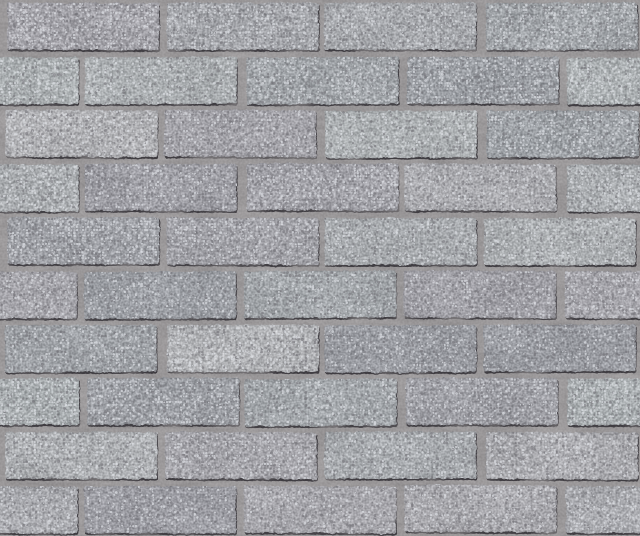
Write a Shadertoy shader that draws this texture.

```glsl
// Grey concrete bricks in running bond: four across, ten courses down.
// Each brick is a rounded box with noise-worn edges, a speckled grainy face
// and a thin broken shadow where it overhangs the recessed mortar.

vec2 hash2(vec2 p) {
    vec3 q = fract(p.xyx * vec3(0.1031, 0.1030, 0.0973));
    q += dot(q, q.yzx + 33.33);
    return fract((q.xx + q.yz) * q.zy);
}

// Gradient noise, roughly -0.7 to 0.7
float corner(vec2 cell, vec2 offset) {
    float angle = 6.2832 * hash2(cell).x;
    return dot(vec2(cos(angle), sin(angle)), offset);
}

float gradientNoise(vec2 p) {
    vec2 i = floor(p), f = p - i;
    vec2 u = f * f * f * (f * (f * 6.0 - 15.0) + 10.0);
    vec2 e = vec2(0, 1);
    return mix(mix(corner(i, f), corner(i + e.yx, f - e.yx), u.x),
               mix(corner(i + e, f - e), corner(i + e.yy, f - e.yy), u.x), u.y);
}

float roundedBox(vec2 p, vec2 halfSize, float radius) {
    vec2 q = abs(p) - halfSize + radius;
    return length(max(q, 0.0)) + min(max(q.x, q.y), 0.0) - radius;
}

// Scattered grains: one soft dot in some cells of a jittered grid
float flecks(vec2 p, float share) {
    vec2 cell = floor(p);
    vec2 rnd = hash2(cell + 71.0);
    vec2 centre = 0.3 + 0.4 * hash2(cell + 19.0);
    float radius = 0.25 + 0.3 * rnd.y;
    return step(rnd.x, share) * (1.0 - smoothstep(radius - 0.25, radius + 0.15, length(p - cell - centre)));
}

void mainImage(out vec4 fragColor, in vec2 fragCoord) {
    // One course is one unit high, one brick is three units long
    vec2 p = fragCoord / iResolution.xy * vec2(12.0, 10.0);
    float pixel = 10.0 / iResolution.y;

    // Brick layout: every other course slides by half a brick
    float course = floor(p.y);
    float along = (p.x - 0.03) / 3.0 + 0.5 * mod(course + 1.0, 2.0);
    vec2 id = vec2(mod(floor(along), 4.0), course);
    vec2 rnd = hash2(id + 5.0), tone = hash2(id + 43.0);
    vec2 local = vec2((fract(along) - 0.5) * 3.0, fract(p.y) - 0.5);
    local -= (rnd - 0.5) * vec2(0.07, 0.025);
    local.y -= local.x * 0.012 * (tone.y - 0.5);

    // Worn outline and the overhang shadow to the lower right
    float wear = 0.018 * gradientNoise(p * 3.0) + 0.025 * gradientNoise(p * 9.0 + 7.0)
               + 0.02 * gradientNoise(p * 21.0);
    vec2 halfSize = vec2(1.425, 0.438);
    float edge = roundedBox(local, halfSize, 0.04) + wear;
    float shadowEdge = roundedBox(local - vec2(0.014, -0.032), halfSize, 0.04) + 0.6 * wear;
    float brick = 1.0 - smoothstep(-0.6 * pixel, 0.6 * pixel, edge);
    float shadow = 1.0 - smoothstep(-0.5 * pixel, 0.7 * pixel, shadowEdge);

    // Grain shared by faces and mortar
    float coarse = gradientNoise(p * 13.0 + 3.0);
    float fine = gradientNoise(p * 24.0 + 11.0);
    float cloud = gradientNoise(p * vec2(0.9, 1.6) + 31.0) + 0.5 * gradientNoise(p * 3.7);

    // Mortar: warm, smooth, faintly streaked
    vec3 mortar = vec3(0.605, 0.595, 0.6) + 0.04 * cloud + 0.05 * fine
                + 0.04 * gradientNoise(p * vec2(2.0, 12.0));
    float broken = smoothstep(-0.45, 0.25, gradientNoise(p * vec2(1.7, 2.5) + 17.0));
    mortar = mix(mortar, vec3(0.23, 0.22, 0.24), shadow * mix(0.4, 0.95, broken));

    // Brick face: per-brick tone, stains, pits and pale aggregate
    vec3 face = mix(vec3(0.61, 0.615, 0.64), vec3(0.69, 0.7, 0.71), tone.x);
    face += (tone.y - 0.5) * vec3(-0.012, 0.008, 0.0);
    face += 0.045 * cloud + (0.11 + 0.05 * rnd.x) * coarse + 0.17 * fine;
    float pits = flecks(p * 17.0 + 5.0, 0.16 + 0.1 * rnd.y);
    face = mix(face, vec3(0.45, 0.445, 0.47), 0.55 * pits);
    float pale = flecks(p * 19.0 + 40.0, 0.15 + 0.13 * rnd.x);
    face = mix(face, vec3(0.87, 0.88, 0.9), 0.65 * pale);
    face -= 0.05 * smoothstep(-0.05, 0.0, edge) * smoothstep(-0.2, 0.3, coarse + 0.1);

    fragColor = vec4(clamp(mix(mortar, face, brick), 0.0, 1.0), 1.0);
}
```
